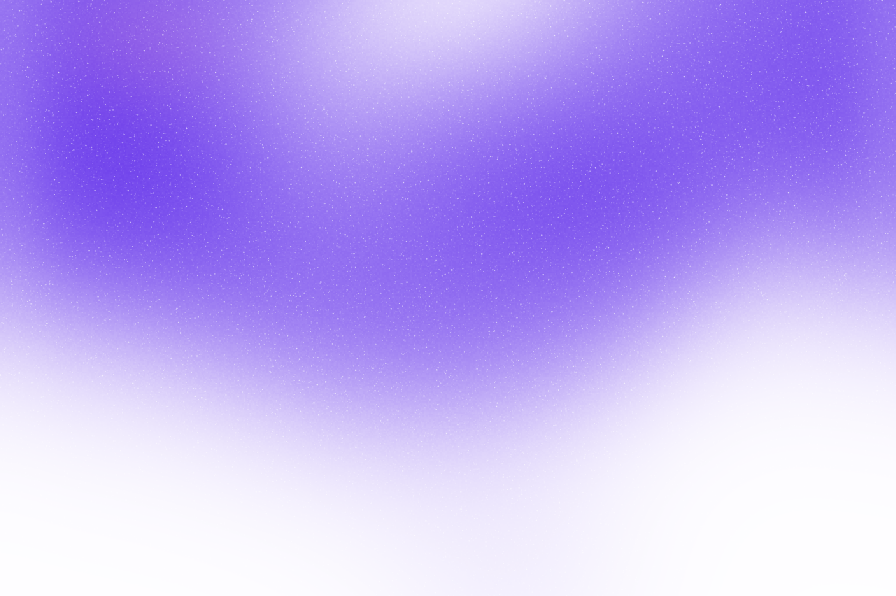
Reproduce this background procedurally as a WebGL 2 fragment shader.

```glsl
#version 300 es
precision highp float;
// A violet haze that melts into white toward the bottom, under fine white dust.
// One "ink" field, built from a wavy fade and soft Gaussian glows, mixes white to
// violet; jittered cellular dots in turned layers add the dust.

uniform vec2 u_resolution;
out vec4 outColor;

const vec3 PAPER = vec3(0.997, 0.995, 1.0);
const vec3 VIOLET = vec3(0.435, 0.255, 0.925);
const vec3 ORCHID = vec3(0.51, 0.30, 0.90);

const float BASE_INK = 0.86;
const float FADE_HEIGHT = 0.485;    // height of the half-faded edge
const float FADE_SOFTNESS = 0.081;
const float GLOW_TILT = 0.34;       // radians
const float GLOW_STRENGTH = 0.66;

const int DUST_LAYERS = 3;
const float DUST_ROWS = 80.0;       // cells over the canvas height, first layer
const float DUST_SHARE = 0.62;      // share of cells that hold a speck
const float DUST_RADIUS = 0.0011;
const float DUST_TURN = 0.6;        // radians between layers
const float GRAIN_ROWS = 340.0;
const float GRAIN_STRENGTH = 0.035;

float hash(vec2 p) {
    vec3 q = fract(vec3(p.xyx) * 0.1031);
    q += dot(q, q.yzx + 33.33);
    return fract((q.x + q.y) * q.z);
}

float bell(float x, float center, float width) {
    float d = (x - center) / width;
    return exp(-d * d);
}

float glow(vec2 p, vec2 center, vec2 radius) {
    vec2 d = (p - center) / radius;
    return exp(-dot(d, d));
}

vec2 turn(vec2 p, float angle) {
    float c = cos(angle), s = sin(angle);
    return vec2(c * p.x + s * p.y, c * p.y - s * p.x);
}

// Light band entering from the top, leaning up to the right.
float topGlow(vec2 uv, float aspect) {
    vec2 d = (uv - vec2(0.52, 1.03)) * vec2(aspect, 1.0);
    return glow(turn(d, GLOW_TILT), vec2(0.0), vec2(0.35, 0.21));
}

float inkField(vec2 uv, float aspect) {
    // The haze hangs low in the middle and lifts at the right.
    float edge = FADE_HEIGHT - 0.16 * bell(uv.x, 0.47, 0.30) + 0.10 * bell(uv.x, 0.87, 0.16);
    float fade = 1.0 / (1.0 + exp((edge - uv.y) / FADE_SOFTNESS));

    float ink = BASE_INK;
    ink += 0.16 * glow(uv, vec2(0.14, 0.73), vec2(0.16, 0.25));
    ink += 0.07 * glow(uv, vec2(0.65, 0.68), vec2(0.13, 0.14));
    ink += 0.04 * glow(uv, vec2(0.91, 0.80), vec2(0.10, 0.18));
    ink -= 0.11 * glow(uv, vec2(0.37, 0.75), vec2(0.12, 0.24));
    ink -= 0.15 * bell(uv.x, 0.0, 0.06) + 0.11 * bell(uv.x, 1.0, 0.05);
    ink -= GLOW_STRENGTH * topGlow(uv, aspect);

    float lowerVeil = 0.06 * glow(uv, vec2(0.57, 0.04), vec2(0.14, 0.20));
    return clamp(ink * fade + lowerVeil, 0.0, 1.0);
}

// One speck at most per cell, kept inside it so that no edge cuts it.
float dustLayer(vec2 p, float rows, float seed, float pixel) {
    vec2 cell = floor(p * rows);
    vec2 key = cell + seed;
    vec2 jitter = vec2(hash(key + 17.3), hash(key + 41.7));
    vec2 center = (cell + mix(vec2(0.16), vec2(0.84), jitter)) / rows;
    float size = hash(key + 73.1);
    float radius = DUST_RADIUS * mix(0.4, 1.0, size * size);
    float disk = clamp((radius - length(p - center)) / pixel + 0.5, 0.0, 1.0);
    float present = step(hash(key + 5.9), DUST_SHARE);
    float shine = hash(key + 97.9);
    return disk * present * mix(0.08, 0.70, shine * shine * shine);
}

void main() {
    vec2 uv = gl_FragCoord.xy / u_resolution;
    float aspect = u_resolution.x / u_resolution.y;
    vec2 p = gl_FragCoord.xy / u_resolution.y;
    float pixel = 1.0 / u_resolution.y;

    // Haze
    float ink = inkField(uv, aspect);
    vec3 tint = mix(VIOLET, ORCHID, glow(uv, vec2(0.17, 0.94), vec2(0.11, 0.12)));

    // Fine grain, fading out with the haze
    float grain = hash(floor(p * GRAIN_ROWS)) - 0.5;
    ink += grain * GRAIN_STRENGTH * smoothstep(0.0, 0.4, ink);
    vec3 color = mix(PAPER, tint, ink);

    // Dust
    float dust = 0.0;
    for (int i = 0; i < DUST_LAYERS; i++) {
        float n = float(i);
        vec2 q = turn(p, 0.4 + n * DUST_TURN) + 4.0;
        dust = max(dust, dustLayer(q, DUST_ROWS * (1.0 + 0.3 * n), n * 131.0, pixel));
    }
    color = mix(color, PAPER, dust);

    outColor = vec4(color, 1.0);
}
```
